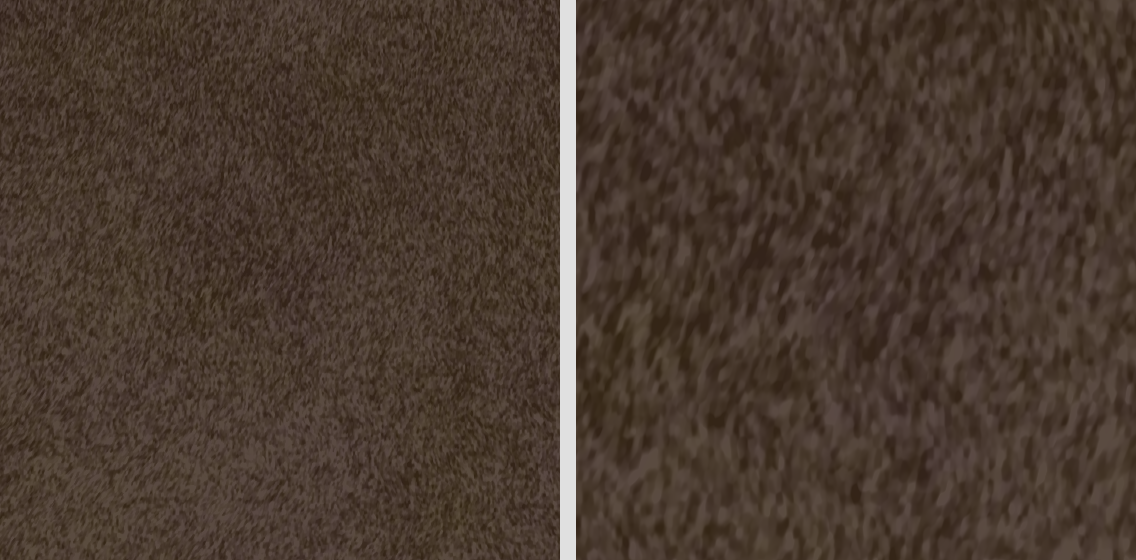
Left: the whole. Right: its middle third, enlarged.
A Shadertoy shader for this texture:

```glsl
const vec3 DEEP_BROWN = vec3(0.215, 0.155, 0.104);
const vec3 PALE_TAUPE = vec3(0.335, 0.275, 0.235);
const vec3 OLIVE_SHIFT = vec3(0.003, 0.010, -0.018);

vec3 hash3(vec2 p) {
    vec3 q = fract(p.xyx * vec3(0.1031, 0.1030, 0.0973));
    q += dot(q, q.yxz + 33.33);
    return fract((q.xxy + q.yzz) * q.zyx);
}

// Soft cellular noise: random cell tones blended by distance, centred on zero
float cellNoise(vec2 p, float sharpness) {
    vec2 cell = floor(p);
    vec2 local = p - cell;
    float tone = 0.0;
    float total = 0.0;
    for (int y = -1; y <= 1; y++) {
        for (int x = -1; x <= 1; x++) {
            vec2 offset = vec2(x, y);
            vec3 rnd = hash3(cell + offset + 57.0);
            vec2 d = offset + 0.15 + 0.7 * rnd.xy - local;
            float weight = exp(-sharpness * dot(d, d));
            tone += weight * rnd.z;
            total += weight;
        }
    }
    return tone / total - 0.5;
}

// Cloudy patches built from several cell sizes
float blotches(vec2 p, float scale) {
    float sum = 0.0;
    float amplitude = 1.0;
    for (int i = 0; i < 4; i++) {
        sum += amplitude * cellNoise(p * scale + float(i) * 17.3, 3.0);
        p = mat2(0.8, -0.6, 0.6, 0.8) * p;
        scale *= 2.1;
        amplitude *= 0.75;
    }
    return sum;
}

// Lean and gently wave the nap so strands change direction
vec2 combNap(vec2 p, float leftLean, float rightLean) {
    float lean = mix(leftLean, rightLean, p.x);
    float wave = 0.005 * sin(13.0 * p.y + 5.0 * p.x)
               + 0.003 * sin(31.0 * p.y - 17.0 * p.x + 2.0)
               + 0.0015 * sin(67.0 * p.y + 41.0 * p.x);
    return vec2(p.x - lean * (p.y - 0.5) + wave, p.y);
}

float strands(vec2 p, vec2 density) {
    return cellNoise(p * density, 5.0);
}

void mainImage(out vec4 fragColor, in vec2 fragCoord) {
    vec2 uv = fragCoord / iResolution.y;
    vec2 nap = combNap(uv, 0.30, -0.04);

    // Short pile in two strand sizes
    float pile = 0.95 * strands(nap, vec2(205.0, 98.0))
               + 0.95 * strands(nap + 3.7, vec2(290.0, 150.0));

    // Worn patches and the paler lower left
    float patches = 0.24 * blotches(uv + 1.3, 5.0)
                  + 0.22 * cellNoise(uv * 52.0, 3.5);
    float fade = 0.14 * (1.0 - 0.8 * uv.x - 1.2 * uv.y);
    float light = clamp(0.60 + pile + patches + fade, -0.1, 1.15);

    // Drift between olive and plum browns
    float hue = 0.8 * blotches(uv + 8.1, 6.0)
              + 0.8 * strands(nap + 6.2, vec2(130.0, 75.0));

    vec3 color = mix(DEEP_BROWN, PALE_TAUPE, light) + OLIVE_SHIFT * hue;
    fragColor = vec4(color, 1.0);
}
```
